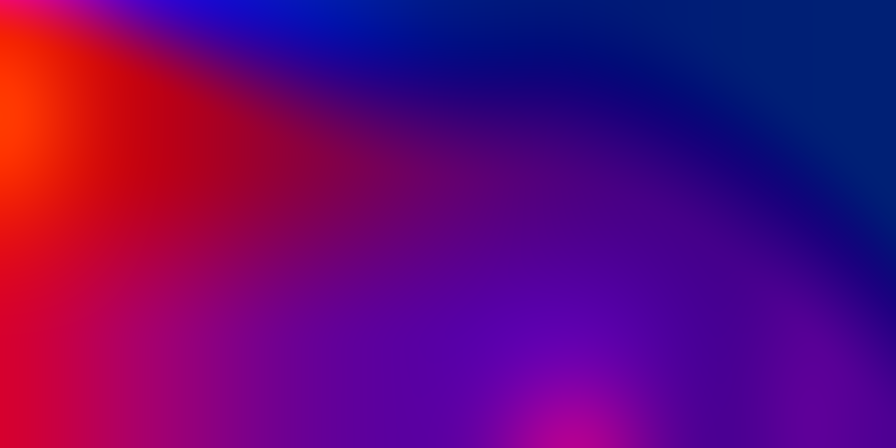
A WebGL 2 fragment shader for this background:

```glsl
#version 300 es
precision highp float;
// Soft blurred gradient: red ember at left, violet below, navy sky above a curved edge.
uniform vec2 u_resolution;
out vec4 fragColor;

const int STOPS = 7;

// Smooth cubic blend through evenly spaced colour stops, t in 0..1
vec3 ramp(vec3 stops[STOPS], float t) {
    float s = clamp(t, 0.0, 1.0) * float(STOPS - 1);
    int i = min(int(s), STOPS - 2);
    float f = s - float(i);
    vec3 a = stops[max(i - 1, 0)];
    vec3 b = stops[i];
    vec3 c = stops[i + 1];
    vec3 d = stops[min(i + 2, STOPS - 1)];
    vec3 slopeB = 0.5 * (c - a);
    vec3 slopeC = 0.5 * (d - b);
    float f2 = f * f;
    float f3 = f2 * f;
    return b * (2.0 * f3 - 3.0 * f2 + 1.0) + c * (3.0 * f2 - 2.0 * f3)
         + slopeB * (f3 - 2.0 * f2 + f) + slopeC * (f3 - f2);
}

// Gaussian spot with separate horizontal and vertical radii
float glow(vec2 p, vec2 center, vec2 radius) {
    vec2 q = (p - center) / radius;
    return exp(-dot(q, q));
}

// Depth below the top at which the sky meets the warm field
float skyEdge(float x) {
    float bend = max(x - 0.6, 0.0) / 0.4;
    return 0.27 * smoothstep(-0.1, 0.55, x) - 0.02 + 0.48 * pow(bend, 1.8);
}

vec3 skyColor(float x, float height) {
    vec3 sky = ramp(vec3[STOPS](
        vec3(0.97, 0.00, 0.80), vec3(0.22, 0.05, 0.86), vec3(0.02, 0.14, 0.72),
        vec3(0.00, 0.11, 0.52), vec3(0.00, 0.10, 0.47), vec3(0.00, 0.12, 0.46),
        vec3(0.00, 0.125, 0.46)), x);
    sky.g *= smoothstep(0.0, 0.3, height);
    return sky;
}

vec3 warmColor(vec2 p) {
    vec3 ember = ramp(vec3[STOPS](
        vec3(0.90, 0.03, 0.00), vec3(0.75, 0.00, 0.07), vec3(0.55, 0.00, 0.24),
        vec3(0.40, 0.00, 0.42), vec3(0.29, 0.00, 0.50), vec3(0.26, 0.00, 0.52),
        vec3(0.25, 0.00, 0.53)), p.x);
    vec3 violet = ramp(vec3[STOPS](
        vec3(0.84, 0.00, 0.18), vec3(0.65, 0.00, 0.43), vec3(0.42, 0.00, 0.58),
        vec3(0.33, 0.00, 0.63), vec3(0.31, 0.00, 0.62), vec3(0.26, 0.00, 0.56),
        vec3(0.29, 0.00, 0.57)), p.x);
    return mix(ember, violet, smoothstep(0.35, 0.78, p.y));
}

void main() {
    // x runs left to right, y is depth measured down from the top
    vec2 p = gl_FragCoord.xy / u_resolution;
    p.y = 1.0 - p.y;

    // Warm field with its orange, magenta and violet lights
    vec3 warm = warmColor(p);
    warm += vec3(0.12, 0.20, 0.00) * glow(p, vec2(0.0, 0.26), vec2(0.09, 0.22));
    warm += vec3(0.38, 0.00, -0.10) * glow(p, vec2(0.64, 1.02), vec2(0.09, 0.18));
    warm += vec3(0.03, 0.00, 0.08) * glow(p, vec2(0.63, 0.82), vec2(0.12, 0.22));
    warm += vec3(0.10, 0.00, 0.04) * glow(p, vec2(0.90, 0.95), vec2(0.07, 0.35));

    // Soft curved transition into the sky
    float edge = skyEdge(p.x);
    float softness = mix(0.10, 0.17, smoothstep(0.0, 0.4, p.x))
                   + 0.08 * smoothstep(0.7, 1.0, p.x);
    float cover = smoothstep(-softness, softness, p.y - edge);
    vec3 color = mix(skyColor(p.x, edge - p.y), warm, cover);

    fragColor = vec4(clamp(color, 0.0, 1.0), 1.0);
}
```
